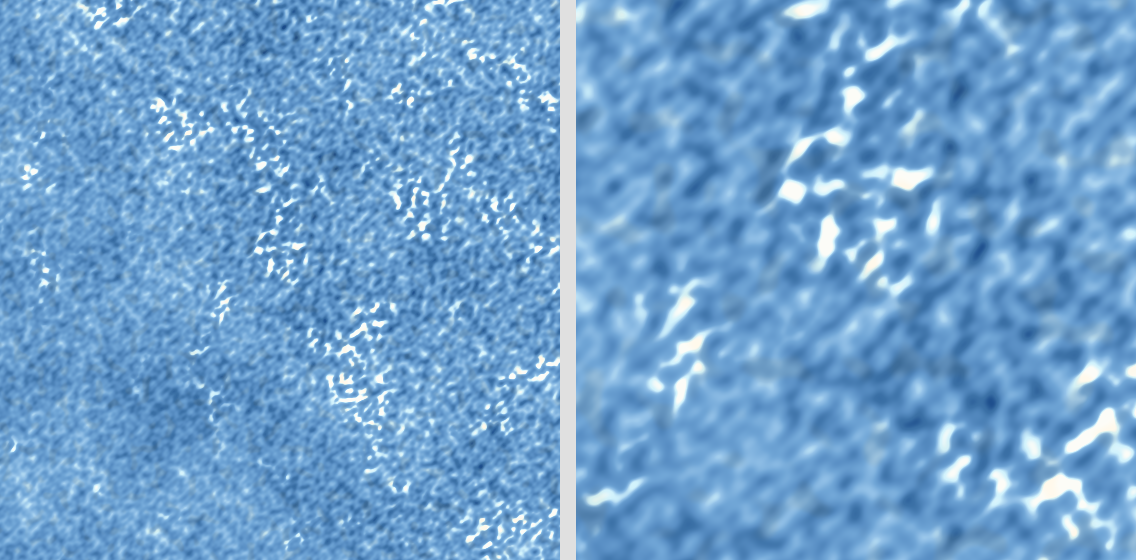
Left: the whole. Right: its middle third, enlarged.
Give the GLSL for this texture, as a three.js fragment shader.

```glsl
varying vec2 vUv;

const vec3 ABYSS = vec3(0.10, 0.29, 0.54);
const vec3 DEEP_BLUE = vec3(0.23, 0.44, 0.65);
const vec3 MID_BLUE = vec3(0.35, 0.56, 0.77);
const vec3 SKY_BLUE = vec3(0.44, 0.65, 0.84);
const vec3 PALE_BLUE = vec3(0.58, 0.76, 0.91);
const vec3 ICE = vec3(0.82, 0.95, 0.99);
const vec3 SNOW = vec3(0.99, 0.99, 0.97);

float hash(vec2 cell) {
  vec3 q = fract(cell.xyx * vec3(0.1031, 0.1030, 0.0973));
  q += dot(q, q.yzx + 33.33);
  return fract((q.x + q.y) * q.z);
}

float slope(vec2 cell, vec2 offset) {
  float angle = 6.28318 * hash(cell);
  return dot(vec2(cos(angle), sin(angle)), offset);
}

// Gradient noise scaled to a spread of about one
float noise(vec2 p) {
  vec2 i = floor(p);
  vec2 f = fract(p);
  vec2 w = f * f * f * (f * (f * 6.0 - 15.0) + 10.0);
  vec2 e = vec2(1.0, 0.0);
  float low = mix(slope(i, f), slope(i + e.xy, f - e.xy), w.x);
  float high = mix(slope(i + e.yx, f - e.yx), slope(i + e.xx, f - e.xx), w.x);
  return 4.0 * mix(low, high, w.y);
}

float fbm(vec2 p) {
  float sum = 0.0;
  float gain = 0.75;
  for (int i = 0; i < 3; i++) {
    sum += gain * noise(p);
    p = mat2(0.8, 0.6, -0.6, 0.8) * p * 2.2 + 17.3;
    gain *= 0.65;
  }
  return sum;
}

// Turn the plane and shorten it along the turned x axis
vec2 stretched(vec2 p, float angle, float stretch) {
  float c = cos(angle);
  float s = sin(angle);
  return vec2(c * p.x + s * p.y, c * p.y - s * p.x) * vec2(1.0 / stretch, 1.0);
}

// Tone in standard deviations to colour
vec3 palette(float tone) {
  vec3 color = mix(ABYSS, DEEP_BLUE, smoothstep(-3.2, -1.9, tone));
  color = mix(color, MID_BLUE, clamp((tone + 1.9) / 1.1, 0.0, 1.0));
  color = mix(color, SKY_BLUE, clamp((tone + 0.8) / 1.0, 0.0, 1.0));
  color = mix(color, PALE_BLUE, clamp((tone - 0.2) / 1.0, 0.0, 1.0));
  color = mix(color, ICE, clamp((tone - 1.2) / 0.9, 0.0, 1.0));
  return mix(color, SNOW, smoothstep(2.1, 3.0, tone));
}

void main() {
  vec2 p = vUv + 3.0;

  // Calm lower left, rough top and right
  float rough = smoothstep(0.3, 0.65, dot(vUv, vec2(0.7, 0.45)));

  // Fine diagonal grain
  vec2 grainPlane = stretched(p, 0.75, 1.35);
  float coarse = noise(grainPlane * 62.0);
  float fine = noise(grainPlane * 105.0 + 41.0);
  float grain = 0.75 * coarse + 0.65 * fine;

  // Soft broad clouds
  float clouds = fbm(p * 5.0 + 8.0);

  // White flakes gathered in clusters
  float gathering = fbm(p * 7.0 + 29.0) + 0.9 * rough - 0.65;
  float cluster = smoothstep(0.3, 1.6, gathering);
  float flakes = cluster * smoothstep(0.0, 1.2, grain);

  float tone = mix(0.62, 0.9, rough) * grain + 0.38 * clouds;
  tone += 2.0 * flakes + 0.15 * cluster - 0.2;

  // Faint grey drift in the blue
  vec3 color = palette(tone);
  float drift = smoothstep(0.4, 1.6, noise(p * 48.0 + 5.0));
  color += drift * vec3(0.01, -0.015, -0.05);
  gl_FragColor = vec4(clamp(color, 0.0, 1.0), 1.0);
}
```
